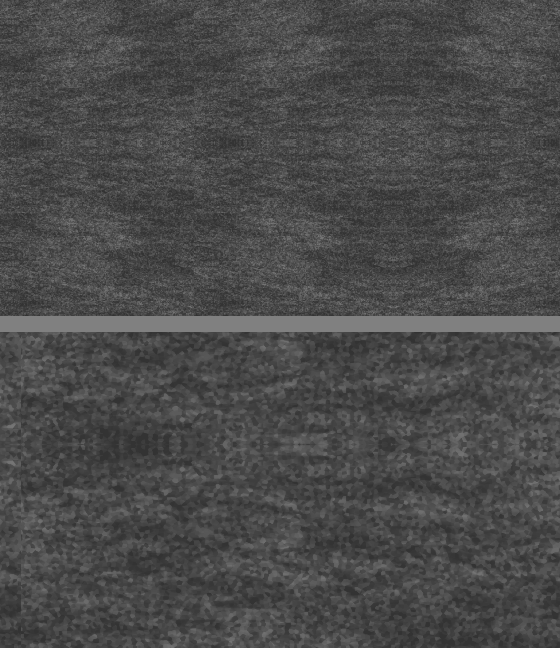
Top, the full canvas; bottom, a detail of the centre.
Give the GLSL for this texture, as a WebGL 1 fragment shader.

```glsl
precision highp float;
// Dark charcoal cloth: fine grey grain over thin, slightly arched horizontal streaks.
// One tile is mirrored about a vertical and a horizontal axis, then repeated;
// its tone sums soft cellular noise at several sizes with a few broad patches.

#define AXIS vec2(1.245, 0.548)      // mirror axes, in canvas heights
#define TILE vec2(0.632, 0.5)        // size of the repeated tile
#define ARCH 0.5                     // how far the streaks bend
#define GRAIN_CELLS vec2(235.0, 255.0)
#define CLUMP_CELLS vec2(95.0, 165.0)
#define STREAK_CELLS vec2(17.0, 82.0)
#define BAND_CELLS vec2(6.0, 30.0)
#define MEAN_GREY 0.291
#define CONTRAST 0.045
#define SKEW 0.004                   // stretches the light end

uniform vec2 u_resolution;

vec3 hash3(vec2 cell) {
  vec3 q = fract(vec3(cell.xyx) * vec3(0.1031, 0.1030, 0.0973));
  q += dot(q, q.yxz + 33.33);
  return fract((q.xxy + q.yzz) * q.zyx);
}

// Soft cellular noise: random cell tones blended at their borders, about -2 to 2.
float cellTone(vec2 p) {
  vec2 base = floor(p);
  vec2 local = fract(p);
  float total = 0.0;
  float weights = 0.0001;
  for (int j = -1; j <= 1; j++) {
    for (int i = -1; i <= 1; i++) {
      vec2 offset = vec2(float(i), float(j));
      vec3 h = hash3(base + offset + 57.0);
      vec2 d = offset + h.xy - local;
      float w = exp(-14.0 * dot(d, d));
      total += w * (h.z - 0.5);
      weights += w;
    }
  }
  return 4.0 * total / weights;
}

float patchAt(vec2 p, vec2 center, vec2 radius) {
  vec2 d = (p - center) / radius;
  return exp(-dot(d, d));
}

// Wide light and dark areas of the tile.
float broadTone(vec2 p) {
  float tone = 0.2 * sin(p.x * 9.0 + 2.0 * sin(p.y * 11.0 + 1.0));
  tone += 0.15 * sin(p.y * 27.0 - p.x * 6.0 + 0.7);
  tone -= 0.9 * patchAt(p, vec2(0.53, 0.0), vec2(0.06, 0.09));
  tone -= 0.6 * patchAt(p, vec2(0.07, 0.25), vec2(0.12, 0.10));
  tone += 0.5 * patchAt(p, vec2(0.39, 0.33), vec2(0.14, 0.15));
  tone += 0.5 * patchAt(p, vec2(0.0, 0.0), vec2(0.12, 0.04));
  return tone;
}

void main() {
  vec2 p = gl_FragCoord.xy / u_resolution.y;
  vec2 tile = mod(abs(p - AXIS), TILE);

  // Bend rows into arches, with a slight waver.
  vec2 bent = tile;
  bent.y *= 1.0 + ARCH * tile.x;
  bent.y += 0.003 * sin(tile.x * 31.0 + tile.y * 17.0);

  float tone = 0.72 * cellTone(tile * GRAIN_CELLS);
  tone += 0.42 * cellTone(bent * CLUMP_CELLS + 11.0);
  tone += 0.42 * cellTone(bent * STREAK_CELLS + 23.0);
  tone += 0.26 * cellTone(bent * BAND_CELLS + 41.0);
  tone += broadTone(tile);

  float grey = MEAN_GREY + CONTRAST * tone + SKEW * (tone * tone - 1.0);
  gl_FragColor = vec4(vec3(clamp(grey, 0.2, 0.46)), 1.0);
}
```
